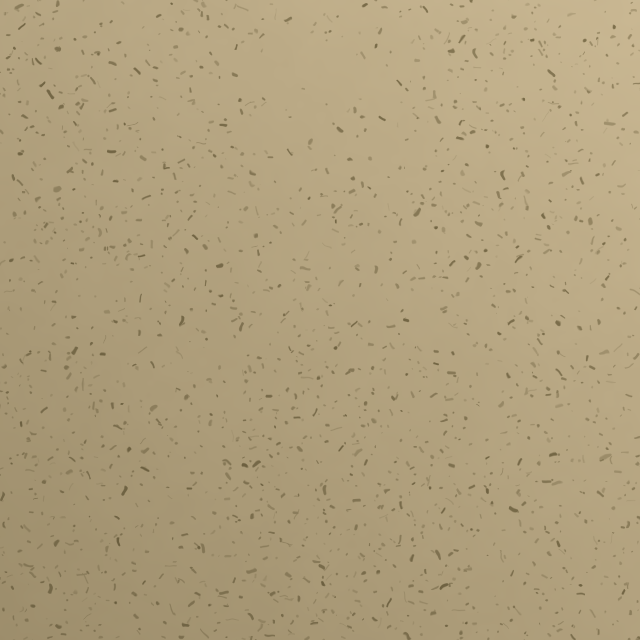
Write a Shadertoy shader that draws this texture.

```glsl
// Warm beige speckled surface with small soft olive flecks under slanting light.

const vec3 SHADE_COLOR = vec3(0.613, 0.553, 0.420);
const vec3 LIGHT_COLOR = vec3(0.790, 0.720, 0.575);
const vec3 FLECK_COLOR = vec3(0.365, 0.320, 0.195);
const vec2 LIGHT_SLOPE = vec2(0.46, 0.54);
const float MOTTLE = 0.012;         // brightness of the faint cloudiness
const float EDGE_SOFTNESS = 0.0013; // blur of the fleck outlines
const float BEND = 0.0045;          // how far flecks are bent out of shape
const vec2 BARE_CENTER = vec2(0.47, 0.87);
const vec2 BARE_SIZE = vec2(0.16, 0.09);

float hash(vec2 p) {
    vec3 q = fract(vec3(p.xyx) * 0.1031);
    q += dot(q, q.yzx + 33.33);
    return fract((q.x + q.y) * q.z);
}

float noise(vec2 p) {
    vec2 cell = floor(p);
    vec2 f = fract(p);
    f = f * f * (3.0 - 2.0 * f);
    float low = mix(hash(cell), hash(cell + vec2(1, 0)), f.x);
    float high = mix(hash(cell + vec2(0, 1)), hash(cell + vec2(1, 1)), f.x);
    return mix(low, high, f.y);
}

// Chance of a fleck: loose clusters, with one nearly bare patch
float density(vec2 p) {
    float clusters = 0.45 + 0.7 * noise(p * 9.0 + 4.0) + 0.35 * noise(p * 23.0);
    vec2 q = (p - BARE_CENTER) / BARE_SIZE;
    return clusters * (1.0 - 0.85 * exp(-dot(q, q)));
}

float capsule(vec2 p, vec2 axis, float halfLength, float radius) {
    float along = clamp(dot(p, axis), -halfLength, halfLength);
    return length(p - axis * along) - radius;
}

// Coverage by one jittered grid of flecks
float flecks(vec2 p, float cells, float chance, float maxLength,
             float radius, float strength, float seed, float soft) {
    vec2 home = floor(p * cells);
    float cover = 0.0;
    for (int y = -1; y <= 1; y++) {
        for (int x = -1; x <= 1; x++) {
            vec2 cell = home + vec2(x, y);
            vec2 key = cell + seed;
            vec2 center = (cell + vec2(hash(key + 11.3), hash(key + 47.7))) / cells;
            if (hash(key) > chance * density(center)) continue;

            // Directions lean slightly toward the horizontal
            float angle = 6.2832 * hash(key + 83.1);
            vec2 axis = normalize(vec2(1.25 * cos(angle), sin(angle)));
            float size = hash(key + 129.5);
            float halfLength = maxLength * size * size;
            float width = radius * mix(0.6, 1.3, hash(key + 171.9));
            float d = capsule(p - center, axis, halfLength, width);
            float tone = strength * mix(0.3, 1.0, hash(key + 213.4));
            cover = max(cover, tone * (1.0 - smoothstep(-soft, soft, d)));
        }
    }
    return cover;
}

void mainImage(out vec4 fragColor, in vec2 fragCoord) {
    vec2 uv = fragCoord / iResolution.xy;
    float soft = max(EDGE_SOFTNESS, 0.7 / iResolution.y);

    // Slanting light over a faintly cloudy ground
    float light = dot(uv, LIGHT_SLOPE);
    vec3 color = mix(SHADE_COLOR, LIGHT_COLOR, light);
    float cloud = 0.6 * noise(uv * 14.0 + 7.0) + 0.4 * noise(uv * 60.0) - 0.5;
    color += MOTTLE * cloud;

    // Bend the flecks into irregular curls
    vec2 bend = vec2(noise(uv * 110.0), noise(uv * 110.0 + 57.0)) - 0.5;
    vec2 p = uv + BEND * bend;

    // Bold flecks, fine grains and pale thin threads
    float cover = flecks(p, 38.0, 0.48, 0.0062, 0.0020, 0.80, 0.0, soft);
    cover = max(cover, flecks(p, 54.0, 0.45, 0.0030, 0.0016, 0.62, 300.0, soft));
    cover = max(cover, flecks(p, 30.0, 0.42, 0.0090, 0.0009, 0.38, 700.0, soft));
    color = mix(color, FLECK_COLOR * mix(0.94, 1.12, light), cover);

    fragColor = vec4(color, 1.0);
}
```
